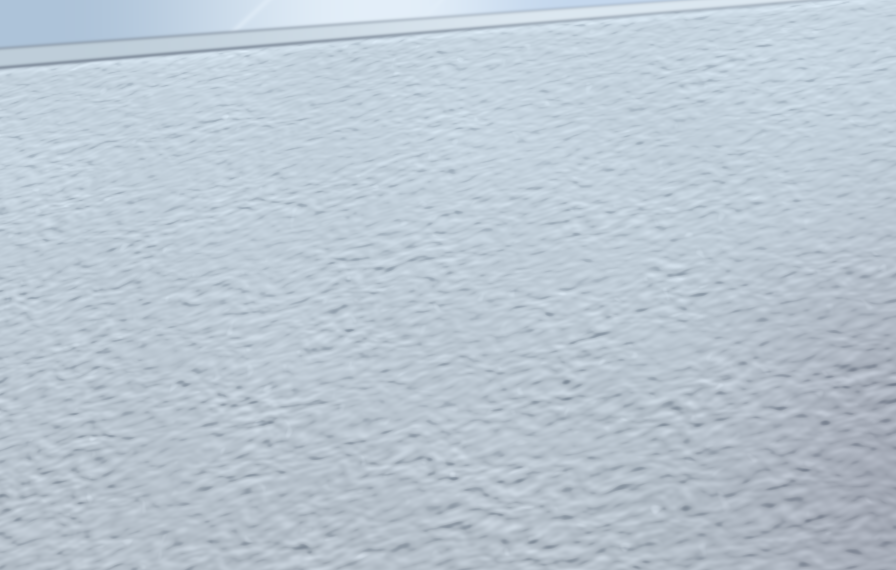
A Shadertoy shader for this texture:

```glsl
// Pale blue-grey rippled sheet in soft light, with a glossy ledge along its far edge.
#define TILT 0.21           // slant of the ripples, radians
#define HORIZON 3.0         // larger means weaker perspective
#define RIPPLE_FREQ vec2(88.0, 500.0)
#define RELIEF_GAIN 0.085   // light and dark of the ripple slopes
#define CREASE_GAIN 0.085   // extra depth of the darkest creases
#define FAR_COLOR vec3(0.768, 0.825, 0.870)
#define NEAR_COLOR vec3(0.705, 0.745, 0.785)
#define CORNER_COLOR vec3(0.620, 0.640, 0.690)
#define SEAM_COLOR vec3(0.500, 0.550, 0.610)
#define GLOSS_COLOR vec3(0.890, 0.935, 0.975)

vec2 hashGradient(vec2 cell) {
    vec3 h = fract(vec3(cell.xyx) * vec3(0.1031, 0.1030, 0.0973));
    h += dot(h, h.yzx + 33.33);
    float angle = 6.2832 * fract((h.x + h.y) * h.z);
    return vec2(cos(angle), sin(angle));
}

float gradientNoise(vec2 p) {
    vec2 cell = floor(p), f = fract(p);
    vec2 u = f * f * f * (f * (f * 6.0 - 15.0) + 10.0);
    float a = dot(hashGradient(cell), f);
    float b = dot(hashGradient(cell + vec2(1, 0)), f - vec2(1, 0));
    float c = dot(hashGradient(cell + vec2(0, 1)), f - vec2(0, 1));
    float d = dot(hashGradient(cell + vec2(1, 1)), f - vec2(1, 1));
    return mix(mix(a, b, u.x), mix(c, d, u.x), u.y);
}

// Slope of the ripple height towards the light
float relief(vec2 g) {
    vec2 toLight = vec2(0.15, 0.6);
    return gradientNoise(g) - gradientNoise(g + toLight);
}

// Tilted plane seen in mild perspective
vec2 groundCoords(vec2 p) {
    float c = cos(TILT), s = sin(TILT);
    vec2 q = vec2(c * p.x + s * p.y, c * p.y - s * p.x);
    return vec2(q.x - 0.8, 1.0) / (HORIZON - q.y);
}

vec3 sheetColor(vec2 p) {
    // Broad light
    vec3 color = mix(NEAR_COLOR, FAR_COLOR, smoothstep(-0.1, 0.95, p.y));
    float corner = 1.0 - smoothstep(0.0, 0.55, length((p - vec2(1.62, 0.14)) * vec2(1.0, 0.8)));
    color = mix(color, CORNER_COLOR, 0.8 * corner);
    color += 0.022 * gradientNoise(p * vec2(3.0, 5.0) + 7.0);

    // Ripples at two sizes, with uneven strength
    vec2 g = groundCoords(p) * RIPPLE_FREQ;
    g += 0.5 * gradientNoise(g * 0.35 + 19.0);
    float slope = 0.8 * relief(g) + 0.45 * relief(g * vec2(1.7, 1.9) + 41.0);
    float patchiness = 1.0 + 0.8 * gradientNoise(g * 0.17 + 5.0);
    float strength = patchiness * mix(1.25, 0.65, smoothstep(0.0, 0.95, p.y));
    float crease = smoothstep(0.25, 0.85, -slope);
    color += strength * RELIEF_GAIN * slope;
    color -= strength * CREASE_GAIN * crease * vec3(1.0, 0.95, 0.85);

    // Small glints
    float glint = smoothstep(0.38, 0.62, gradientNoise(g * vec2(1.1, 0.8) + 83.0));
    return color + 0.05 * strength * glint;
}

// Thin soft line at signed distance d
float seam(float d, float width) {
    return exp(-d * d / (width * width));
}

// Reflections on the smooth panel beyond the ledge
vec3 panelColor(vec2 p) {
    vec3 color = mix(vec3(0.68, 0.765, 0.85), GLOSS_COLOR, smoothstep(0.1, 0.65, p.x));
    color = mix(color, vec3(0.77, 0.845, 0.93), smoothstep(0.7, 1.0, p.x));
    float streakA = seam(p.x - 0.41 - 1.1 * (p.y - 0.945), 0.008);
    float streakB = seam(p.x - 0.74 - 1.0 * (p.y - 0.965), 0.006);
    return mix(color, GLOSS_COLOR, 0.55 * max(streakA, streakB));
}

void mainImage(out vec4 fragColor, in vec2 fragCoord) {
    vec2 p = fragCoord / iResolution.y;
    float soft = max(0.003, 1.0 / iResolution.y);

    // Height above the sheet edge, and width of the ledge
    float edge = p.y - (0.881 + 0.083 * p.x);
    float ledgeWidth = 0.034 - 0.012 * p.x;

    vec3 ledge = mix(vec3(0.745, 0.805, 0.850), vec3(0.86, 0.905, 0.94), smoothstep(0.1, 1.0, p.x));
    vec3 color = sheetColor(p);
    color += 0.05 * seam(edge + 0.008, 0.007);
    color = mix(color, ledge, smoothstep(-soft, soft, edge));
    color = mix(color, panelColor(p), smoothstep(-soft, soft, edge - ledgeWidth));

    // Dark seams fade with distance to the right
    float fade = mix(0.85, 0.4, smoothstep(0.2, 1.3, p.x));
    color = mix(color, SEAM_COLOR, fade * seam(edge, 0.0035));
    color = mix(color, SEAM_COLOR, 0.55 * fade * seam(edge - ledgeWidth, 0.0035));

    fragColor = vec4(clamp(color, 0.0, 1.0), 1.0);
}
```
